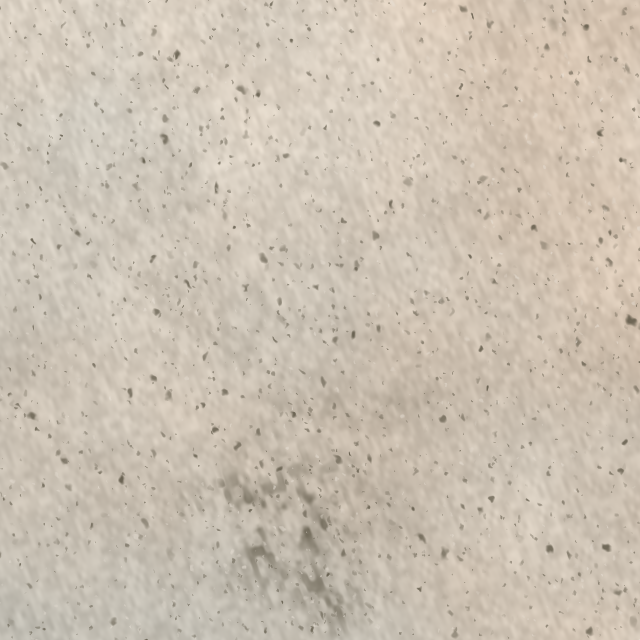
Give the GLSL for this texture, as a three.js fragment shader.

```glsl
#define STONE vec3(0.818, 0.774, 0.716)
#define DIRT vec3(0.340, 0.315, 0.250)
#define FLAKE vec3(0.910, 0.880, 0.840)
#define WARM vec3(0.022, -0.004, -0.020)
#define GRAIN_FREQ vec2(145.0, 85.0)
#define GRAIN_CONTRAST 0.13
#define MOTTLE_CONTRAST 0.11
#define LEAN vec2(0.93, 0.36)
#define SPECK_SCALE 48.0
#define FINE_SCALE 88.0
#define SPECK_DENSITY 0.14

varying vec2 vUv;

vec2 hash2(vec2 p) {
  vec3 q = fract(p.xyx * vec3(0.1031, 0.1030, 0.0973));
  q += dot(q, q.yzx + 33.33);
  return fract((q.xx + q.yz) * q.zy);
}

float valueNoise(vec2 p) {
  vec2 i = floor(p);
  vec2 f = fract(p);
  f = f * f * (3.0 - 2.0 * f);
  float low = mix(hash2(i).x, hash2(i + vec2(1.0, 0.0)).x, f.x);
  float high = mix(hash2(i + vec2(0.0, 1.0)).x, hash2(i + 1.0).x, f.x);
  return mix(low, high, f.y);
}

float fbm(vec2 p) {
  float sum = 0.0;
  float amp = 0.533;
  for (int i = 0; i < 4; i++) {
    sum += amp * valueNoise(p);
    p = mat2(1.6, 1.2, -1.2, 1.6) * p + 17.3;
    amp *= 0.5;
  }
  return sum;
}

// Turns canvas space so that y runs along the leaning grain
vec2 alongGrain(vec2 p) {
  return vec2(dot(p, LEAN), dot(p, vec2(-LEAN.y, LEAN.x)));
}

// Scattered soft ellipses, one candidate per cell
float specks(vec2 uv, float scale, float density, float seed) {
  vec2 p = uv * scale;
  p += 0.3 * (vec2(valueNoise(p * 3.0), valueNoise(p * 3.0 + 41.0)) - 0.5);
  vec2 cell = floor(p);
  float cover = 0.0;
  for (int y = -1; y <= 1; y++) {
    for (int x = -1; x <= 1; x++) {
      vec2 id = cell + vec2(float(x), float(y));
      vec2 place = hash2(id + seed);
      vec2 kind = hash2(id + seed + 57.0);
      vec2 form = hash2(id + seed + 113.0);
      float turn = (form.x - 0.5) * 1.3;
      vec2 d = alongGrain(p - id - place);
      d = mat2(cos(turn), sin(turn), -sin(turn), cos(turn)) * d;
      d.y *= mix(0.5, 0.9, form.y);
      float radius = mix(0.12, 0.31, kind.y * kind.y);
      float shape = 1.0 - smoothstep(radius * 0.3, radius * 1.25, length(d));
      float present = smoothstep(0.0, 0.09, density - kind.x);
      cover = max(cover, shape * present * mix(0.5, 1.0, place.y));
    }
  }
  return cover;
}

float blob(vec2 p, vec2 centre, vec2 size) {
  vec2 d = (p - centre) / size;
  return exp(-dot(d, d));
}

void main() {
  vec2 uv = vUv;
  vec2 grainUv = alongGrain(uv);
  vec2 warped = uv + 0.10 * (vec2(fbm(uv * 9.0), fbm(uv * 9.0 + 31.0)) - 0.5);

  // Stained areas: one heavy patch and several faint ones
  float heavy = blob(warped, vec2(0.43, 0.18), vec2(0.115, 0.085));
  heavy += 0.6 * blob(warped, vec2(0.51, 0.06), vec2(0.07, 0.04));
  heavy += 0.5 * blob(warped, vec2(0.845, 0.96), vec2(0.014));
  heavy *= smoothstep(0.22, 0.62, fbm(uv * 22.0 + 5.0));
  float faint = blob(warped, vec2(0.54, 0.36), vec2(0.13, 0.07));
  faint += 0.7 * blob(warped, vec2(0.38, 0.50), vec2(0.06, 0.07));
  faint += 0.7 * blob(warped, vec2(0.25, 0.66), vec2(0.05, 0.12));
  faint += 0.6 * blob(warped, vec2(0.26, 0.90), vec2(0.05, 0.10));
  faint += 0.6 * blob(warped, vec2(0.97, 0.44), vec2(0.06, 0.10));
  faint *= smoothstep(0.25, 0.70, fbm(uv * 16.0 + 9.0));

  // Broad tone and hue
  float mottle = fbm(uv * 5.0 + 3.0) - 0.5;
  vec3 colour = STONE + MOTTLE_CONTRAST * mottle + 0.05 * (uv.y - 0.5);
  float warmth = 2.0 * (fbm(uv * 3.5 + 23.0) - 0.5) + uv.x + 0.5 * uv.y - 0.75;
  colour += WARM * warmth;

  // Fine leaning grain
  float grain = 0.65 * valueNoise(grainUv * GRAIN_FREQ + 200.0);
  grain += 0.35 * valueNoise(grainUv * GRAIN_FREQ * 0.52 + 300.0);
  colour += GRAIN_CONTRAST * (grain - 0.5) * (1.0 + heavy);

  // Dirt caught between the grains
  float crumbs = valueNoise(grainUv * GRAIN_FREQ * 0.72 + 400.0);
  crumbs = smoothstep(0.30, 0.80, crumbs);
  float dirt = heavy * (0.20 + 0.70 * crumbs) + faint * (0.08 + 0.22 * crumbs);

  // Dark specks, then pale flakes
  float stain = heavy + 0.5 * faint;
  float large = specks(uv, SPECK_SCALE, SPECK_DENSITY + 0.15 * stain, 11.0);
  float fine = specks(uv, FINE_SCALE, SPECK_DENSITY + 0.04 + 0.3 * stain, 71.0);
  dirt = max(dirt, max(0.82 * large, 0.55 * fine));
  colour = mix(colour, DIRT, clamp(dirt, 0.0, 0.9));
  float flakes = specks(uv, FINE_SCALE * 0.9, 0.11 + 0.25 * heavy, 151.0);
  colour = mix(colour, FLAKE, 0.55 * flakes);

  gl_FragColor = vec4(colour, 1.0);
}
```
